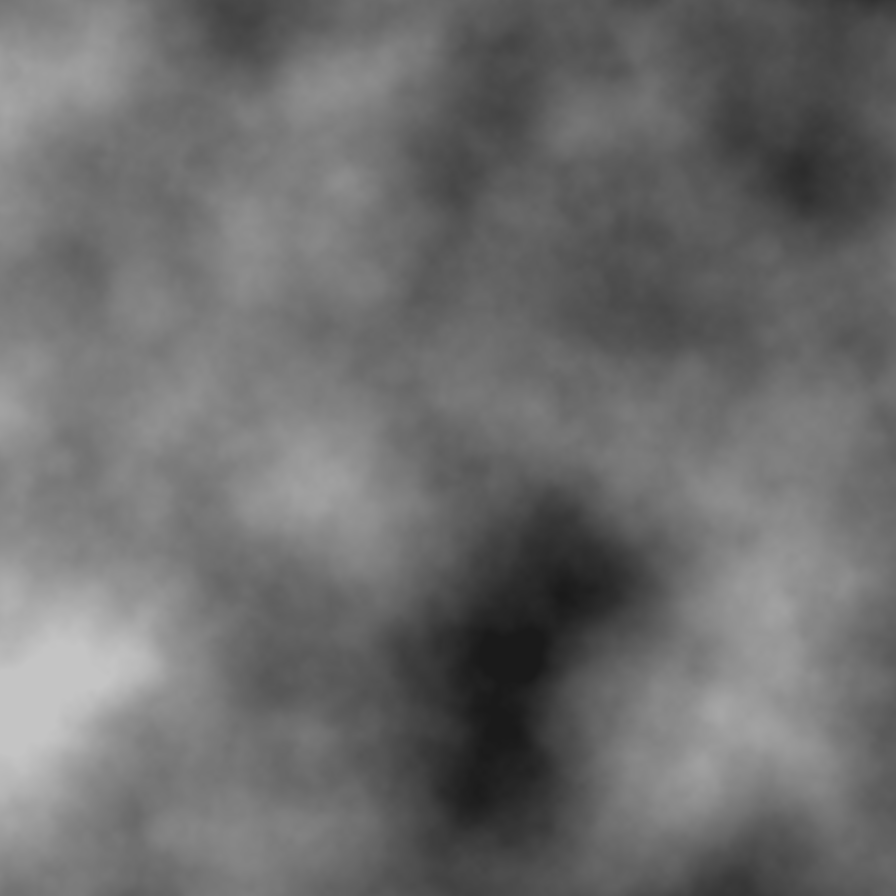
A WebGL 1 fragment shader for this texture:

```glsl
precision highp float;
// Soft grey smoke: a broad light falling off from left to right, with slanted
// sine ridges and a few wide pools of light and shade, broken up by
// several octaves of smooth lattice noise.

uniform vec2 u_resolution;

const float MEAN_GREY = 0.40;
const float SIDE_FALLOFF = 0.23;     // darkening from left to right
const float TOP_SHADE = 0.13;
const float RIDGE_PERIOD = 0.40;
const float RIDGE_SLANT = 0.5;       // sideways lean per unit of height
const float RIDGE_DEPTH = 0.05;
const float RIDGE_OFFSET = 0.29;
const float WARP = 0.10;             // how far noise bends the broad shapes
const float CLOUD_SCALE = 4.0;       // cells across the canvas, first octave
const float CLOUD_DEPTH = 0.33;
const float GAIN = 0.5;
const int OCTAVES = 6;
const vec2 GREY_RANGE = vec2(0.10, 0.77);

float hash(vec2 cell) {
  vec3 q = fract(cell.xyx * 0.1031);
  q += dot(q, q.yzx + 33.33);
  return fract((q.x + q.y) * q.z);
}

float valueNoise(vec2 p) {
  vec2 cell = floor(p);
  vec2 f = fract(p);
  vec2 w = f * f * f * (f * (f * 6.0 - 15.0) + 10.0);
  float low = mix(hash(cell), hash(cell + vec2(1.0, 0.0)), w.x);
  float high = mix(hash(cell + vec2(0.0, 1.0)), hash(cell + vec2(1.0)), w.x);
  return mix(low, high, w.y) - 0.5;
}

// Layered noise around zero; each octave is turned to hide the lattice.
float clouds(vec2 p) {
  mat2 turn = mat2(0.8, 0.6, -0.6, 0.8);
  float sum = 0.0;
  float amplitude = 1.0;
  for (int i = 0; i < OCTAVES; i++) {
    sum += amplitude * valueNoise(p);
    p = turn * p * 2.0 + vec2(17.3, 9.1);
    amplitude *= GAIN;
  }
  return sum;
}

// Soft elliptical pool, one at its centre.
float pool(vec2 p, vec2 centre, vec2 radius) {
  vec2 d = (p - centre) / radius;
  return exp(-dot(d, d));
}

// Large light and dark areas.
float broadLight(vec2 p) {
  float light = MEAN_GREY - SIDE_FALLOFF * (p.x - 0.5);
  light -= TOP_SHADE * smoothstep(0.72, 1.0, p.y);
  float across = p.x - RIDGE_SLANT * p.y - RIDGE_OFFSET;
  light += RIDGE_DEPTH * cos(6.28319 * across / RIDGE_PERIOD);
  light += 0.18 * pool(p, vec2(0.00, 0.54), vec2(0.15, 0.32));
  light += 0.13 * pool(p, vec2(0.56, 0.60), vec2(0.20, 0.18));
  light += 0.28 * pool(p, vec2(1.00, 0.15), vec2(0.20, 0.18));
  light -= 0.14 * pool(p, vec2(0.47, 0.22), vec2(0.20, 0.16));
  return light;
}

void main() {
  vec2 uv = gl_FragCoord.xy / u_resolution;
  vec2 p = uv * CLOUD_SCALE + vec2(23.7, 41.2);
  vec2 bend = vec2(clouds(p + 60.0), clouds(p + 110.0));
  float grey = broadLight(uv + WARP * bend) + CLOUD_DEPTH * clouds(p);
  gl_FragColor = vec4(vec3(clamp(grey, GREY_RANGE.x, GREY_RANGE.y)), 1.0);
}
```
